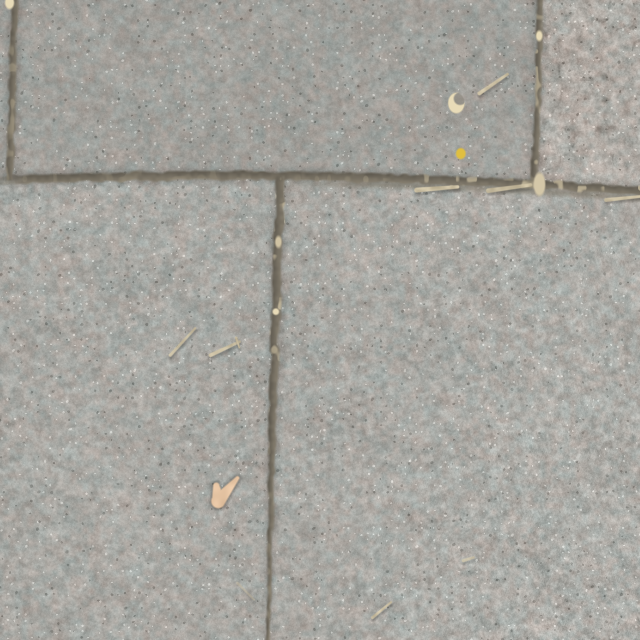
Reproduce this texture procedurally as a three.js fragment shader.

```glsl
// Speckled granite paving with soil-filled joints, dry twigs and fallen petals.
varying vec2 vUv;

const vec3 STONE = vec3(0.648, 0.645, 0.625);
const vec3 SOIL = vec3(0.37, 0.35, 0.31);
const vec3 LOAM = vec3(0.53, 0.50, 0.44);
const vec3 STRAW = vec3(0.81, 0.76, 0.64);
const vec3 CREAM = vec3(0.91, 0.86, 0.72);
const vec3 PEACH = vec3(0.90, 0.77, 0.64);
const vec3 YELLOW = vec3(0.88, 0.75, 0.25);

float hash(vec2 p) {
  return fract(sin(dot(p, vec2(127.1, 311.7))) * 43758.5453);
}

float noise(vec2 p) {
  vec2 i = floor(p), f = fract(p);
  f = f * f * (3.0 - 2.0 * f);
  return mix(mix(hash(i), hash(i + vec2(1.0, 0.0)), f.x),
             mix(hash(i + vec2(0.0, 1.0)), hash(i + vec2(1.0, 1.0)), f.x), f.y);
}

// Four rotated octaves, centred on zero.
float grain(vec2 p) {
  float sum = 0.0, amp = 0.5;
  for (int i = 0; i < 4; i++) {
    sum += amp * (noise(p) - 0.5);
    p = mat2(1.5, 1.1, -1.1, 1.5) * p + 17.3;
    amp *= 0.8;
  }
  return sum;
}

// One jittered fleck in a random share of the grid cells.
float flecks(vec2 p, float share, float seed) {
  vec2 cell = floor(p) + seed;
  vec2 centre = 0.3 + 0.4 * vec2(hash(cell + 3.1), hash(cell + 8.7));
  float radius = mix(0.15, 0.3, hash(cell + 5.3));
  float d = length(fract(p) - centre);
  return step(hash(cell), share) * (1.0 - smoothstep(radius * 0.4, radius, d));
}

float fill(float d, float soft) {
  return 1.0 - smoothstep(-soft, soft, d);
}

// Capsule whose radius runs from ra at a to rb at b.
float taper(vec2 p, vec2 a, vec2 b, float ra, float rb) {
  vec2 ab = b - a;
  float t = clamp(dot(p - a, ab) / dot(ab, ab), 0.0, 1.0);
  return length(p - a - ab * t) - mix(ra, rb, t);
}

vec3 twig(vec3 col, vec2 p, vec2 a, vec2 b, float radius, float alpha) {
  float shade = fill(taper(p + vec2(-0.001, 0.004), a, b, radius, radius), 0.003);
  col *= 1.0 - 0.22 * shade * alpha;
  float body = fill(taper(p, a, b, radius, radius * 0.7), 0.0014);
  return mix(col, STRAW + 0.15 * (noise(p * 130.0) - 0.5), body * alpha);
}

vec3 blob(vec3 col, vec2 p, vec2 centre, vec2 size, vec3 tint) {
  float d = (length((p - centre) / size) - 1.0) * min(size.x, size.y);
  return mix(col, tint, fill(d, 0.002));
}

// Granite: mottling, coloured crystals, then dark and pale flecks.
vec3 granite(vec2 p, float rough) {
  vec3 col = STONE + 0.035 * grain(p * 9.0);
  col += 0.175 * rough * grain(p * 95.0);
  float hue = noise(p * 105.0 + 31.0) + 0.5 * noise(p * 42.0 + 9.0) - 0.75;
  col += hue * vec3(0.038, -0.008, -0.018);
  col -= 0.13 * flecks(p * 88.0 + 0.4 * noise(p * 60.0), 0.16, 2.0);
  col += 0.14 * flecks(p * 105.0 + 0.4 * noise(p * 70.0), 0.15, 41.0);
  return col;
}

// Joint filled with soil and pale litter; d is the signed distance across it.
vec3 joint(vec3 col, vec2 p, float d, float width, float span, float litter) {
  float wobble = 0.004 * (noise(p * 95.0) - 0.5) + 0.003 * (noise(p * 32.0) - 0.5);
  float edge = abs(d + wobble) - width;
  col *= 1.0 - 0.10 * span * fill(edge - 0.005, 0.007);
  vec3 dirt = mix(SOIL, LOAM, smoothstep(-width, width, d) * 0.65 + 0.3 * noise(p * 150.0));
  float bits = smoothstep(0.62, 0.85, noise(p * vec2(105.0, 75.0) + 4.0));
  dirt = mix(dirt, STRAW, bits * litter);
  return mix(col, dirt, span * fill(edge, 0.003));
}

void main() {
  vec2 p = vUv;

  // Joint centre lines.
  float rowY = 0.7255 - 0.06 * (p.x - 0.36) * (p.x - 0.36);
  float lowX = 0.419 + 0.0155 * p.y + 0.0147 * p.y * p.y;
  float rightX = 0.8425 - 0.1 * (1.0 - p.y) * (1.0 - p.y);
  float leftX = 0.0156 + 0.028 * (p.y - 0.72);
  float upper = smoothstep(-0.003, 0.003, p.y - rowY);
  float lower = 1.0 - upper;

  // Slabs differ in tone and roughness.
  float corner = upper * smoothstep(-0.003, 0.003, p.x - rightX);
  float lowRight = lower * smoothstep(0.42, 0.9, p.x) * (1.0 - p.y);
  vec3 col = granite(p, 1.0 - 0.2 * upper + 0.5 * corner + 0.3 * lowRight);
  col += 0.09 * lowRight * grain(p * 190.0) + 0.03 * lowRight;
  col += 0.012 - 0.03 * upper + corner * vec3(0.06, 0.045, 0.04);
  float crack = abs(noise(p * 36.0) - 0.5) + 0.3 * noise(p * 90.0);
  col -= 0.09 * corner * (1.0 - smoothstep(0.06, 0.16, crack));

  // Joints, with more litter towards the right and the middle.
  float litterRow = 0.15 + 0.6 * smoothstep(0.5, 0.8, p.x);
  float soilBed = smoothstep(0.4, 0.6, p.x) * 0.55;
  col = mix(col, LOAM, soilBed * fill(abs(p.y - rowY + 0.011) - 0.005, 0.005));
  col = joint(col, p, rowY - p.y, 0.0068, smoothstep(0.0, 0.05, p.x) * 0.6 + 0.4, litterRow);
  col = joint(col, p, p.x - lowX, mix(0.0032, 0.0068, smoothstep(0.0, 0.6, p.y)),
              lower, 0.2 + 0.6 * smoothstep(0.3, 0.55, p.y));
  col = joint(col, p, p.x - rightX, 0.0048, upper, 0.6);
  col = joint(col, p, p.x - leftX, 0.0055, upper, 0.3);
  col = blob(col, p, vec2(0.435, 0.622), vec2(0.005, 0.009), STRAW);
  col = blob(col, p, vec2(0.431, 0.513), vec2(0.005, 0.005), CREAM);
  col = blob(col, p, vec2(0.8425, 0.944), vec2(0.005, 0.008), CREAM);
  col = blob(col, p, vec2(0.015, 0.996), vec2(0.007, 0.010), CREAM);

  // Twigs on the slabs and along the row joint.
  col = twig(col, p, vec2(0.749, 0.854), vec2(0.793, 0.884), 0.0030, 0.9);
  col = twig(col, p, vec2(0.266, 0.445), vec2(0.305, 0.487), 0.0024, 0.85);
  col = twig(col, p, vec2(0.329, 0.445), vec2(0.374, 0.466), 0.0030, 0.9);
  col = twig(col, p, vec2(0.369, 0.472), vec2(0.374, 0.457), 0.0020, 0.9);
  col = twig(col, p, vec2(0.582, 0.035), vec2(0.611, 0.059), 0.0022, 0.9);
  col = twig(col, p, vec2(0.724, 0.124), vec2(0.740, 0.129), 0.0026, 0.7);
  col = twig(col, p, vec2(0.371, 0.089), vec2(0.397, 0.063), 0.0020, 0.4);
  col = twig(col, p, vec2(0.651, 0.703), vec2(0.715, 0.708), 0.0038, 0.9);
  col = twig(col, p, vec2(0.763, 0.702), vec2(0.829, 0.711), 0.0036, 0.85);
  col = twig(col, p, vec2(0.947, 0.6875), vec2(1.0, 0.693), 0.0030, 0.85);

  // Crescent husk, yellow bud, leaf tip and peach petal.
  float husk = length((p - vec2(0.713, 0.839)) / vec2(0.8, 1.0)) - 0.016;
  float bite = 0.010 - length(p - vec2(0.719, 0.846));
  col = mix(col, SOIL + 0.18, 0.6 * fill(husk, 0.002));
  col = mix(col, CREAM, fill(max(husk, bite), 0.002));
  col = blob(col, p, vec2(0.720, 0.760), vec2(0.0075, 0.0085), YELLOW);
  col = blob(col, p, vec2(0.843, 0.712), vec2(0.009, 0.018), STRAW + 0.02);
  float petal = min(taper(p, vec2(0.341, 0.217), vec2(0.371, 0.253), 0.011, 0.003),
                    taper(p, vec2(0.341, 0.219), vec2(0.338, 0.241), 0.010, 0.005));
  col *= 1.0 - 0.25 * fill(petal - 0.003, 0.004);
  col = mix(col, PEACH + 0.1 * (noise(p * 80.0) - 0.5), fill(petal, 0.002));

  gl_FragColor = vec4(clamp(col, 0.0, 1.0), 1.0);
}
```
